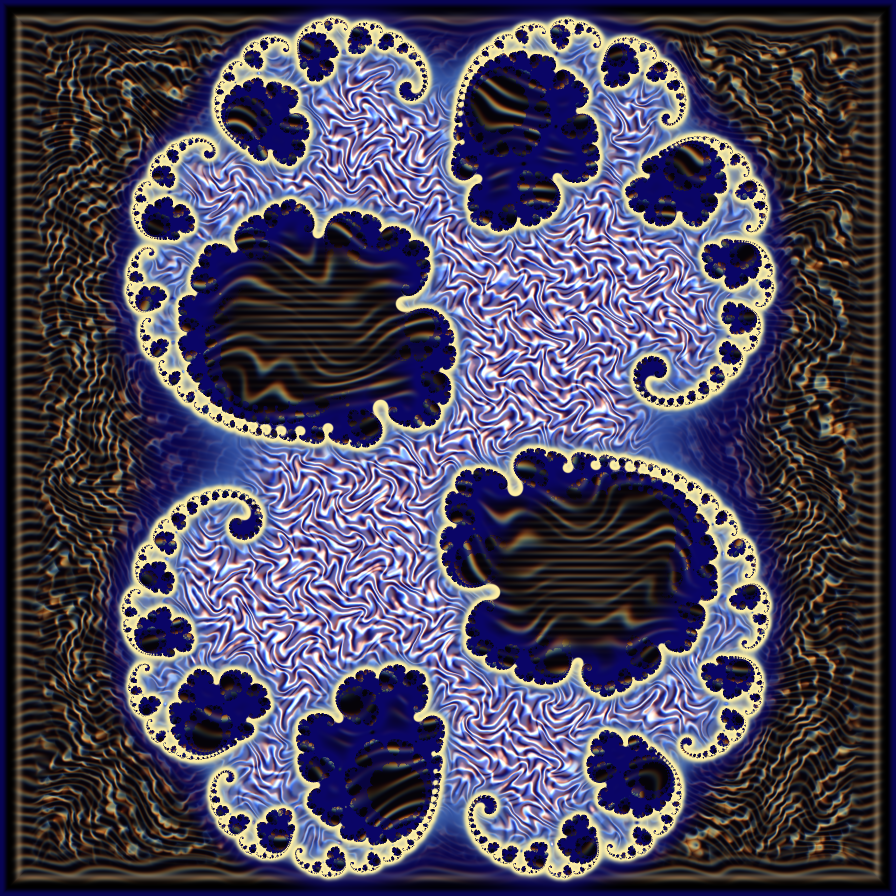
Give the GLSL for this background, as a Shadertoy shader.

```glsl
const float TAU = 6.2831853;
const vec3 INK = vec3(0.02, 0.01, 0.03);
const vec3 NAVY = vec3(0.04, 0.02, 0.40);
const vec3 BLUE = vec3(0.16, 0.27, 0.54);
const vec3 CYAN = vec3(0.36, 0.58, 0.74);
const vec3 LAVENDER = vec3(0.44, 0.40, 0.62);
const vec3 CREAM = vec3(1.0, 0.94, 0.64);
const vec3 BRONZE = vec3(0.66, 0.56, 0.42);

vec2 squareComplex(vec2 z) {
    return vec2(z.x * z.x - z.y * z.y, 2.0 * z.x * z.y);
}

// Layered sines that bend the plane
vec2 warp(vec2 p, float frequency, float amount) {
    for (int i = 0; i < 4; i++) {
        p += amount / frequency * sin(frequency * p.yx + vec2(1.3, 4.1) * float(i + 1));
        p = mat2(0.8, 0.6, -0.6, 0.8) * p;
        frequency *= 1.45;
    }
    // Undo the four rotations
    float turn = 4.0 * atan(0.6, 0.8);
    return mat2(cos(turn), -sin(turn), sin(turn), cos(turn)) * p;
}

// Bright ridges with slight colour fringes
vec3 ridges(float phase, float sharpness) {
    return pow(0.5 + 0.5 * sin(phase + vec3(0.0, 0.4, 0.9)), vec3(sharpness));
}

// Distance to the nearest scattered cell point, in cells
float cellular(vec2 p) {
    float nearest = 2.0;
    for (int k = 0; k < 9; k++) {
        vec2 cell = floor(p) + vec2(k % 3, k / 3) - 1.0;
        vec2 point = fract(sin(vec2(dot(cell, vec2(12.7, 31.1)), dot(cell, vec2(26.9, 18.3)))) * 4375.5);
        nearest = min(nearest, length(cell + point - p));
    }
    return nearest;
}

// x: smooth escape count, y: distance to the rim level, z: distance to the nearest fine structure
vec3 juliaField(vec2 z) {
    const float RIM_LEVEL = 30.0;
    float slope = 1.0;
    for (int i = 0; i < 64; i++) {
        slope *= 2.0 * length(z);
        z = squareComplex(z) + vec2(0.285, -0.01);
        float size = length(z);
        if (size > 200.0) {
            float count = float(i + 1) - log2(log2(size));
            float reach = size * log(size) / max(slope, 1e-6);
            return vec3(count, (RIM_LEVEL - count) * 0.693 * reach, reach);
        }
    }
    return vec3(64.0, -1.0, 1.0);
}

// Short broken strokes outside, straight hatching along the border
vec3 outerStrokes(vec2 q, float speckle) {
    vec2 w = warp(q, 30.0, 0.36);
    float bend = 7.0 * sin(29.0 * w.x + 2.0) + 7.0 * sin(26.0 * w.y) + 5.0 * speckle;
    vec3 strokes = ridges(350.0 * length(w) + bend, 2.6);
    strokes *= 0.55 + 0.45 * sin(100.0 * (w.x - w.y) + 3.0 * sin(80.0 * w.y));
    strokes += 0.3 * ridges(640.0 * (w.y + 0.4 * w.x) + 3.0 * sin(90.0 * w.x), 3.0);
    float edge = 0.5 - max(abs(q.x), abs(q.y));
    vec3 hatch = 0.5 * ridges(TAU * q.y / 0.0125 + 2.0 * sin(70.0 * w.x), 2.0);
    strokes = mix(hatch, strokes, smoothstep(0.03, 0.06, edge));
    vec3 color = INK + BRONZE * strokes;
    color *= smoothstep(0.010, 0.032, edge);
    color += BRONZE * 0.5 * exp(-pow((edge - 0.021) / 0.004, 2.0));
    return mix(color, NAVY * 0.8, 1.0 - smoothstep(0.002, 0.010, edge));
}

// Wavy strokes in the hollows, flat fine lines at their hearts
vec3 hollowStrokes(vec2 q, vec2 heart) {
    vec2 w = warp(q, 27.0, 0.4);
    vec3 waves = ridges(310.0 * w.y + 4.0 * sin(26.0 * w.x), 3.2);
    waves *= 0.6 + 0.4 * sin(50.0 * w.x + 80.0 * w.y);
    vec3 lines = 0.45 * ridges(TAU * q.y / 0.0085, 1.5);
    return INK + BRONZE * mix(waves, lines, exp(-3.0 * dot(heart, heart)));
}

// Short tangled strokes of the pale inlets
vec3 inletStrokes(vec2 q, float speckle) {
    vec2 w = warp(q, 80.0, 0.65);
    vec3 light = ridges(440.0 * (w.x * 0.6 + w.y) + 2.5 * sin(170.0 * w.x) + 3.0 * speckle, 2.6);
    vec3 dark = ridges(390.0 * (w.x - w.y * 0.5) + 2.5 * sin(150.0 * w.y), 2.0);
    return LAVENDER + 0.72 * light - 0.36 * dark;
}

vec3 shade(vec2 q) {
    vec3 field = juliaField(q * 2.25);
    float count = field.x, rim = field.y, reach = field.z;
    float speckle = cellular(q * 75.0);

    // Escape bands from the dark border inward
    vec3 color = outerStrokes(q, speckle);
    color = mix(color, NAVY * 0.7 + 0.35 * color, smoothstep(3.0, 4.8, count));
    color = mix(color, BLUE + 0.25 * color, smoothstep(5.0, 9.0, count));
    float inlet = smoothstep(8.0, 12.5, count) * smoothstep(-0.02, 0.055, reach);
    color = mix(color, inletStrokes(q, speckle), inlet);

    // Glow and pale rim
    float outside = max(min(rim, 1.5 * reach), 0.0);
    float near = smoothstep(4.0, 8.0, count);
    color = mix(color, CYAN, 0.6 * near * exp(-outside / 0.036));
    color = mix(color, CREAM, near * exp(-pow(outside / 0.018, 3.0)));

    // Navy lining and lobes, then the dark hollow
    vec2 heart = (q * sign(q.x) - vec2(0.151, -0.138)) / vec2(0.125, 0.105);
    float depth = max(smoothstep(0.012, 0.045, reach), 0.4 * smoothstep(42.0, 48.0, count));
    depth = max(depth, 1.0 - smoothstep(0.65, 1.05, length(heart)));
    vec3 hollow = mix(NAVY, hollowStrokes(q, heart), depth);
    float inside = max(smoothstep(0.0, 0.004, -rim), smoothstep(31.0, 35.0, count));
    return mix(color, hollow, inside);
}

void mainImage(out vec4 fragColor, in vec2 fragCoord) {
    // Four samples per pixel smooth the edges
    vec3 total = vec3(0.0);
    for (int i = 0; i < 4; i++) {
        vec2 offset = vec2(i % 2, i / 2) * 0.5 - 0.25;
        vec2 q = (fragCoord + offset - 0.5 * iResolution.xy) / min(iResolution.x, iResolution.y);
        total += clamp(shade(q), 0.0, 1.0);
    }
    fragColor = vec4(total * 0.25, 1.0);
}
```
